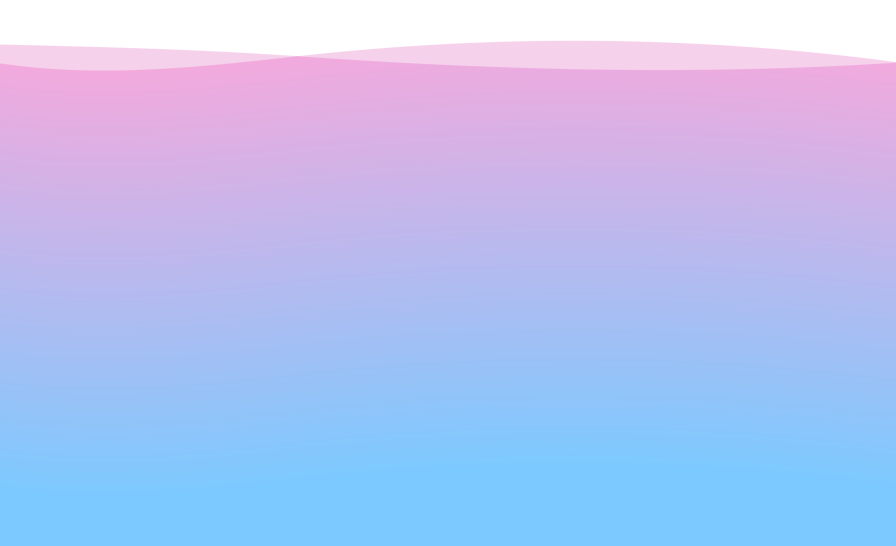
A Shadertoy shader for this background:

```glsl
// Two overlapping translucent waves under white, fading from pink down to sky blue.

const vec3 WHITE = vec3(1.0);
const vec3 CREST_PINK = vec3(0.965, 0.820, 0.925);
const vec3 DEEP_PINK = vec3(0.950, 0.665, 0.868);
const vec3 SKY_BLUE = vec3(0.485, 0.790, 1.000);

const float CROSSING = 0.332;    // x where the two waves meet
const float FADE_DEPTH = 0.783;  // distance from pink to full blue

// Cubic curve from a to b with end tangents ta and tb.
float hermite(float a, float ta, float b, float tb, float u) {
    float v = 1.0 - u;
    return a * v * v * (1.0 + 2.0 * u) + b * u * u * (3.0 - 2.0 * u)
         + ta * u * v * v - tb * u * u * v;
}

// Wave depths are measured from the top edge, as a share of the height.
float swellingWave(float x) {
    return x < CROSSING
        ? hermite(0.116, 0.0815, 0.103, -0.0608, x / CROSSING)
        : hermite(0.103, -0.122, 0.1137, 0.146, (x - CROSSING) / (1.0 - CROSSING));
}

float sinkingWave(float x) {
    return x < CROSSING
        ? hermite(0.0815, 0.013, 0.103, 0.0386, x / CROSSING)
        : hermite(0.103, 0.077, 0.1148, -0.071, (x - CROSSING) / (1.0 - CROSSING));
}

// Smooth coverage of the area below an edge.
float below(float depth, float edge, float softness) {
    return smoothstep(-softness, softness, depth - edge);
}

void mainImage(out vec4 fragColor, in vec2 fragCoord) {
    vec2 uv = fragCoord / iResolution.xy;
    float depth = 1.0 - uv.y;
    float softness = 0.75 / iResolution.y;

    float swell = swellingWave(uv.x);
    float sink = sinkingWave(uv.x);

    // Body gradient follows the swelling wave
    float fade = clamp((depth - swell) / FADE_DEPTH, 0.0, 1.0);
    vec3 body = mix(DEEP_PINK, SKY_BLUE, fade);

    // Pale crest where one wave covers, full colour where both do
    vec3 color = mix(WHITE, CREST_PINK, below(depth, min(swell, sink), softness));
    color = mix(color, body, below(depth, max(swell, sink), softness));

    fragColor = vec4(color, 1.0);
}
```
